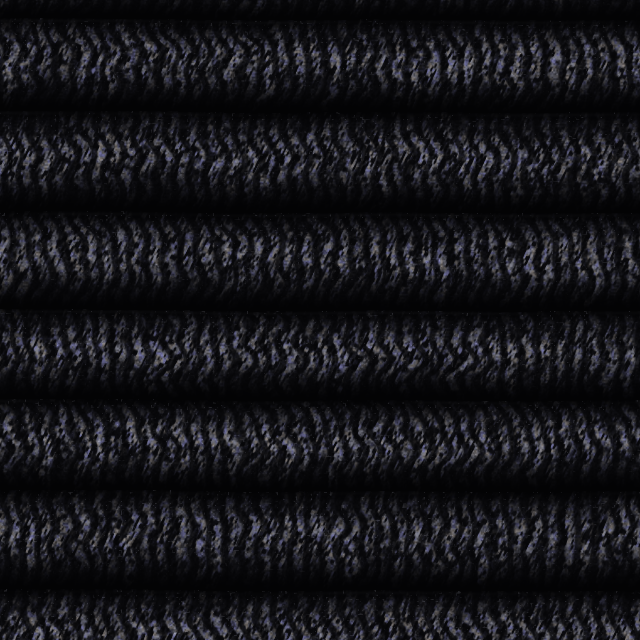
Give the GLSL for this texture, as a Shadertoy shader.

```glsl
// Stacked horizontal cords of black braided thread with a glinting satin sheen.

const float CORDS = 6.75;         // cords over the canvas height
const float FIRST_SEAM = 0.078;   // height of the lowest seam
const float SEAM_SWAY = 0.05;     // uneven cord thickness, in cords
const float STRANDS = 38.0;       // strands over the canvas width
const float SHEEN_CENTRE = 0.56;  // height of the sheen inside a cord
const float SHEEN_WIDTH = 0.225;
const float SHEEN_GAIN = 0.98;
const float SHEEN_ROLLOFF = 1.4;  // compresses the brightest glints
const vec2 FIBRE_SCALE = vec2(310.0, 125.0);  // across and along a fibre
const float FIBRE_ANGLE = 0.45;   // lean from the vertical, in radians
const float GRAIN_SCALE = 380.0;

const vec3 SHADOW = vec3(0.010, 0.010, 0.015);
const vec3 THREAD = vec3(0.050, 0.050, 0.064);
const vec3 SILVER = vec3(0.97, 0.98, 1.06);
const vec3 VIOLET = vec3(0.86, 0.86, 1.24);
const vec3 WARM = vec3(1.06, 1.00, 0.93);

float hash(vec2 p) {
    return fract(sin(dot(p, vec2(127.1, 311.7))) * 43758.5453);
}

float noise(vec2 p) {
    vec2 i = floor(p), f = fract(p);
    f = f * f * (3.0 - 2.0 * f);
    return mix(mix(hash(i), hash(i + vec2(1, 0)), f.x),
               mix(hash(i + vec2(0, 1)), hash(i + vec2(1, 1)), f.x), f.y);
}

// Boundary below cord i, in cord units
float seam(float i) {
    return i + SEAM_SWAY * sin(1.5 * i);
}

// Short fibres twisted across each strand
float fibres(vec2 p) {
    float c = cos(FIBRE_ANGLE), s = sin(FIBRE_ANGLE);
    vec2 q = vec2(c * p.x - s * p.y, s * p.x + c * p.y);
    return noise(q * FIBRE_SCALE);
}

void mainImage(out vec4 fragColor, in vec2 fragCoord) {
    vec2 p = fragCoord / iResolution.xy;

    // Cord index and height t inside it, with gently waving seams
    float v = (p.y - FIRST_SEAM) * CORDS + 0.03 * (noise(vec2(p.x * 5.0, 2.0)) - 0.5);
    float cord = floor(v);
    if (v < seam(cord)) cord -= 1.0;
    else if (v >= seam(cord + 1.0)) cord += 1.0;
    float low = seam(cord);
    float t = (v - low) / (seam(cord + 1.0) - low);

    float fibre = fibres(p);
    float grain = noise(p * GRAIN_SCALE + 31.0);

    // Strands: each cord has its own slant and chevron bend, plus a small zigzag
    float h = t - SHEEN_CENTRE;
    float slant = mix(-0.1, 1.5, hash(vec2(cord, 9.0)));
    float bend = mix(0.3, 1.6, hash(vec2(cord, 15.0)));
    float zigzag = 0.16 * sin(15.0 * h + 6.2831853 * hash(vec2(cord, 27.0)));
    float wobble = noise(vec2(p.x * STRANDS * 0.6, t * 4.5 + cord * 17.0)) - 0.5;
    float u = p.x * STRANDS + hash(vec2(cord, 21.0)) + slant * h
            + bend * sqrt(h * h + 0.002) + zigzag + 0.6 * wobble + 0.18 * (fibre - 0.5);
    float strandId = floor(u);
    float ridge = 0.5 - 0.5 * cos(6.2831853 * u);
    float strand = smoothstep(0.15, 0.8, ridge);
    float vary = hash(vec2(strandId, cord + 40.0));

    // Satin sheen, broken up by fibres, grain and missing patches
    float offset = (h + 0.10 * (vary - 0.5)) / SHEEN_WIDTH;
    float sheen = exp(-offset * offset);
    float patches = 0.55 + 0.7 * noise(vec2(u * 0.9, t * 7.0 + cord * 11.0));
    float glint = smoothstep(0.16, 0.92, fibre) * (0.45 + 0.9 * grain);
    float light = SHEEN_GAIN * sheen * (0.10 + 0.90 * strand)
                * patches * glint * mix(0.75, 1.15, vary);
    light /= 1.0 + SHEEN_ROLLOFF * light;

    // Tint shifts between fibres
    float hue = noise(p * 210.0 + 73.0);
    vec3 tint = mix(SILVER, VIOLET, smoothstep(0.52, 0.80, hue));
    tint = mix(tint, WARM, smoothstep(0.45, 0.15, hue));

    // Round, shaded body with faint ribs and matte fuzz
    float body = smoothstep(0.0, 0.35, t) * smoothstep(1.0, 0.85, t);
    float fuzz = 0.4 + 0.7 * grain + 0.4 * fibre;
    vec3 color = mix(SHADOW, THREAD, body * (0.5 + 0.5 * strand) * fuzz);
    color += tint * light;

    // Sparse lint, and a faint fold along the upper edge
    float lint = smoothstep(0.82, 1.0, noise(p * 300.0 + 11.0));
    float fold = exp(-pow((t - 0.975) / 0.018, 2.0)) * noise(vec2(p.x * 7.0, cord * 5.0));
    color += SILVER * (0.12 * lint * smoothstep(0.05, 0.5, t) + 0.022 * fold);

    fragColor = vec4(min(color, vec3(1.0)), 1.0);
}
```
